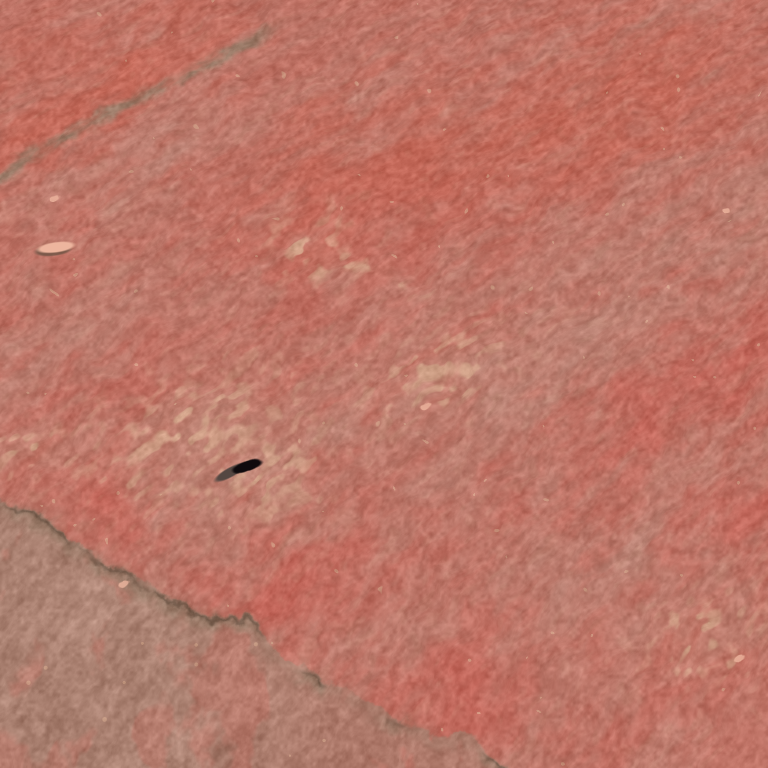
Reproduce this texture procedurally as a Shadertoy shader.

```glsl
// Weathered red paint on a floor, with bare concrete at the lower left.
// Soft ellipses place the worn and vivid areas; noise in a bent stroke space
// makes the daubs, and distance functions cut the edge, crack and debris.
const vec3 PAINT = vec3(0.742, 0.445, 0.393);
const vec3 VIVID = vec3(0.765, 0.385, 0.34);
const vec3 ORANGE = vec3(0.765, 0.395, 0.33);
const vec3 WORN = vec3(0.73, 0.51, 0.455);
const vec3 CREAM = vec3(0.83, 0.66, 0.55);
const vec3 CONCRETE = vec3(0.672, 0.51, 0.448);
const vec3 GREY = vec3(0.59, 0.48, 0.405);
const vec3 CREVICE = vec3(0.41, 0.32, 0.26);
const vec3 LEAF = vec3(0.93, 0.71, 0.62);
const vec3 HOLE = vec3(0.06, 0.04, 0.05);
const float STROKE_ANGLE = 0.48;
const float EDGE_HEIGHT = 0.355;
const float EDGE_SLOPE = 0.53;
const float GRAIN = 0.07;

// Soft ellipses along the strokes: centre x, y, then half length, half width.
const vec4 vividAreas[8] = vec4[8](
    vec4(0.48, 0.76, 0.2, 0.08), vec4(0.12, 0.89, 0.2, 0.06),
    vec4(0.9, 0.5, 0.18, 0.05), vec4(0.98, 0.32, 0.1, 0.06),
    vec4(0.36, 0.23, 0.12, 0.05), vec4(0.61, 0.1, 0.09, 0.06),
    vec4(0.14, 0.33, 0.07, 0.05), vec4(0.8, 0.86, 0.22, 0.07));
const vec4 wornAreas[6] = vec4[6](
    vec4(0.87, 0.69, 0.25, 0.07), vec4(0.62, 0.47, 0.25, 0.07),
    vec4(0.19, 0.78, 0.12, 0.04), vec4(0.1, 0.57, 0.16, 0.05),
    vec4(0.3, 0.4, 0.13, 0.08), vec4(0.79, 0.25, 0.2, 0.08));
const vec4 scuffAreas[6] = vec4[6](
    vec4(0.24, 0.44, 0.13, 0.06), vec4(0.34, 0.37, 0.08, 0.05),
    vec4(0.41, 0.68, 0.06, 0.03), vec4(0.57, 0.51, 0.11, 0.04),
    vec4(0.91, 0.17, 0.07, 0.05), vec4(0.04, 0.42, 0.05, 0.025));
const vec2 flecks[5] = vec2[5](vec2(0.944, 0.724), vec2(0.552, 0.469),
    vec2(0.161, 0.24), vec2(0.072, 0.743), vec2(0.965, 0.145));

vec2 rotate(vec2 p, float a) {
    float c = cos(a), s = sin(a);
    return vec2(c * p.x + s * p.y, c * p.y - s * p.x);
}
float hash(vec2 p) {
    vec3 q = fract(vec3(p.xyx) * 0.1031);
    q += dot(q, q.yzx + 33.33);
    return fract((q.x + q.y) * q.z);
}
float noise(vec2 p) {
    vec2 i = floor(p), f = fract(p);
    f = f * f * (3.0 - 2.0 * f);
    return mix(mix(hash(i), hash(i + vec2(1, 0)), f.x),
               mix(hash(i + vec2(0, 1)), hash(i + vec2(1, 1)), f.x), f.y);
}
float fbm(vec2 p) {
    float sum = 0.0, gain = 0.53;
    for (int i = 0; i < 4; i++, gain *= 0.5) {
        sum += gain * noise(p);
        p = rotate(p, 0.3) * 2.03 + 17.0;
    }
    return sum;
}
float bump(float x) { return exp(-x * x); }
float softEllipse(vec2 p, vec4 area) {
    return bump(length(rotate(p - area.xy, STROKE_ANGLE) / area.zw));
}
float ellipse(vec2 p, vec4 shape, float angle) {
    float d = length(rotate(p - shape.xy, angle) / shape.zw) - 1.0;
    float aa = 1.0 / (iResolution.y * shape.w);
    return 1.0 - smoothstep(-aa, aa, d);
}
// Along and across the strokes, which steepen toward the bottom.
vec2 strokeSpace(vec2 p) {
    return vec2(0.87 * p.x + 0.5 * p.y, (0.8 + 0.55 * p.y) * p.y * 0.5 - 0.5 * p.x);
}
// Pale chips, one chance per cell, each with its own place and size.
float chips(vec2 p, float cells, float chance) {
    vec2 id = floor(p * cells);
    vec2 centre = 0.3 + 0.4 * vec2(hash(id + 5.0), hash(id + 91.0));
    float size = 0.08 + 0.1 * hash(id + 43.0);
    return step(hash(id + 7.0), chance) * (1.0 - smoothstep(size * 0.5, size, length(fract(p * cells) - centre)));
}

void mainImage(out vec4 fragColor, in vec2 fragCoord) {
    vec2 p = fragCoord / iResolution.xy;
    vec2 warp = vec2(fbm(p * 22.0), fbm(p * 22.0 + 40.0)) - 0.5;
    vec2 s = strokeSpace(p + warp * 0.018);
    float strokes = fbm(s * vec2(20.0, 58.0));
    float fine = fbm(s * vec2(75.0, 170.0) + 9.0);
    float blotch = fbm(s * vec2(6.0, 15.0) + 3.0);
    float jag = fbm(p * 55.0 + 21.0) - 0.5;

    // Broad paint and wear
    vec2 w = p + warp * 0.08;
    float vivid = 0.0, worn = 0.0, scuff = 0.0, fleck = 0.0;
    for (int i = 0; i < 8; i++) vivid += softEllipse(w, vividAreas[i]);
    for (int i = 0; i < 6; i++) {
        worn += softEllipse(w, wornAreas[i]);
        scuff += softEllipse(w, scuffAreas[i]);
    }
    float wear = worn * 0.5 + (strokes - 0.5) * 1.1 + (blotch - 0.5) * 0.5 + 0.13;
    vec3 col = mix(PAINT, WORN, clamp(wear, 0.0, 0.95));
    float redness = vivid * 0.62 - worn * 0.15 + (0.5 - strokes) * 0.9 + (blotch - 0.5) * 0.45;
    col = mix(col, mix(VIVID, ORANGE, smoothstep(0.55, 0.85, p.y)), clamp(redness, 0.0, 0.8));

    // Cream dashes, a scraped line, and scattered chips
    vec2 scrape = rotate(w - vec2(0.47, 0.645), -0.42) / vec2(0.085, 0.011);
    scuff = min(scuff + 0.8 * bump(length(scrape)), 1.0);
    float daub = noise(s * vec2(65.0, 150.0) + 31.0) * 0.75 + strokes * 0.25;
    float scratch = smoothstep(0.5, 0.72, daub);
    col = mix(col, CREAM, scuff * (0.1 + 0.65 * scratch) + 0.1 * smoothstep(0.62, 0.8, daub));
    col = mix(col, CREAM, 0.6 * chips(p + warp * 0.03, 46.0, 0.05));

    // Grey broken crack at the upper left
    float crack = abs(p.y - 0.772 - 0.59 * p.x + 0.17 * p.x * p.x + jag * 0.016);
    float crackMask = (1.0 - smoothstep(0.003, 0.016, crack)) * (1.0 - smoothstep(0.32, 0.38, p.x));
    col = mix(col, GREY, crackMask * clamp(strokes * 2.4 - 0.4, 0.3, 0.9));

    // Bare concrete with flakes of paint, and its crumbling edge
    float rim = EDGE_HEIGHT - EDGE_SLOPE * p.x - 0.015 * smoothstep(0.0, 0.2, p.x)
        + 0.028 * bump((p.x - 0.315) / 0.035) + 0.026 * bump((p.x - 0.61) / 0.035);
    float edge = (p.y - rim) * 0.88 + jag * 0.026;
    vec3 ground = CONCRETE + (fbm(p * 9.0 + 60.0) - 0.5) * 0.1 + (strokes - 0.5) * 0.08;
    float flake = smoothstep(0.56, 0.68, fbm(s * vec2(15.0, 25.0) + 71.0));
    ground = mix(ground, PAINT, flake * 0.45 + 0.35 * smoothstep(0.2, 0.5, p.x));
    ground = mix(ground, CREAM, 0.6 * chips(p, 41.0, 0.05));
    col = mix(col, ground, 1.0 - smoothstep(-0.003, 0.003, edge));
    float crumble = smoothstep(0.4, 0.65, noise(p * 20.0 + 8.0));
    col = mix(col, GREY, (0.25 + 0.5 * crumble) * bump((edge + 0.009) / 0.011));
    col = mix(col, CREVICE, crumble * 0.75 * bump((edge + 0.004) / 0.004));

    // Surface grain
    col += (fine - 0.5) * GRAIN * 2.3 + (noise(p * 210.0) - 0.5) * GRAIN * 0.9;

    // Bright flecks, hole with a grey lip, and a leaf with its shadow
    for (int i = 0; i < 5; i++) fleck += ellipse(p + jag * 0.012, vec4(flecks[i], 0.006, 0.0035), 0.3);
    col = mix(col, LEAF, min(fleck, 0.8));
    col = mix(col, vec3(0.33, 0.28, 0.26), ellipse(p, vec4(0.3, 0.385, 0.022, 0.006), 0.5));
    col = mix(col, HOLE, ellipse(p + jag * 0.006, vec4(0.322, 0.393, 0.021, 0.0065), 0.33));
    col = mix(col, CREVICE, 0.75 * ellipse(p, vec4(0.069, 0.674, 0.023, 0.007), 0.1));
    col = mix(col, LEAF, ellipse(p, vec4(0.073, 0.678, 0.024, 0.0065), 0.13));
    fragColor = vec4(clamp(col, 0.0, 1.0), 1.0);
}
```
